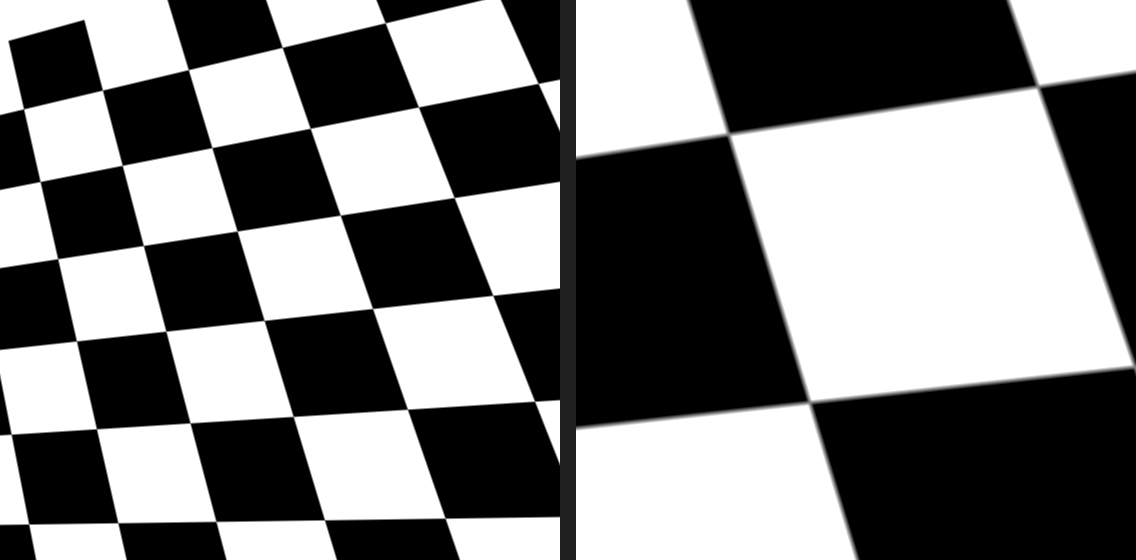
Left: the whole. Right: its middle third, enlarged.
This pattern is drawn by a WebGL 2 fragment shader. Its source:

```glsl
#version 300 es
precision highp float;
// Black and white checkerboard seen in perspective, with a plain border past its top edge.

// Projective frame of the board: one column step, one row step, top corner (y runs down)
#define COLUMN_STEP vec3(0.1295, -0.03895, -0.0396)
#define ROW_STEP    vec3(0.0266, 0.11655, -0.0289)
#define CORNER      vec3(0.0151, 0.0731, 1.0)
#define EDGE_SOFT   0.0035
#define DARK        vec3(0.0)
#define LIGHT       vec3(1.0)

uniform vec2 u_resolution;
out vec4 fragColor;

// Canvas position to board cells
vec2 toBoard(vec2 p) {
    vec3 h = inverse(mat3(COLUMN_STEP, ROW_STEP, CORNER)) * vec3(p, 1.0);
    return h.xy / h.z;
}

// Triangle wave: positive in even cells, negative in odd cells, zero on grid lines
vec2 cellWave(vec2 q) {
    return abs(mod(q - 0.5, 2.0) - 1.0) - 0.5;
}

void main() {
    vec2 uv = gl_FragCoord.xy / u_resolution;
    vec2 cell = toBoard(vec2(uv.x, 1.0 - uv.y));

    // Edge ramp in cells, from the local scale of the board
    vec2 alongX = dFdx(cell) * u_resolution.x;
    vec2 alongY = dFdy(cell) * u_resolution.y;
    vec2 cellsPerCanvas = sqrt(alongX * alongX + alongY * alongY);
    float softness = max(EDGE_SOFT, 1.0 / min(u_resolution.x, u_resolution.y));
    vec2 ramp = cellsPerCanvas * softness;

    // Alternating squares
    vec2 side = clamp(2.0 * cellWave(cell) / ramp, -1.0, 1.0);
    if (cell.y < 0.5) side.y = 1.0;
    float ink = 0.5 + 0.5 * side.x * side.y;

    // Board ends at its top edge
    ink *= clamp(cell.y / ramp.y + 0.5, 0.0, 1.0);

    fragColor = vec4(mix(LIGHT, DARK, ink), 1.0);
}
```
